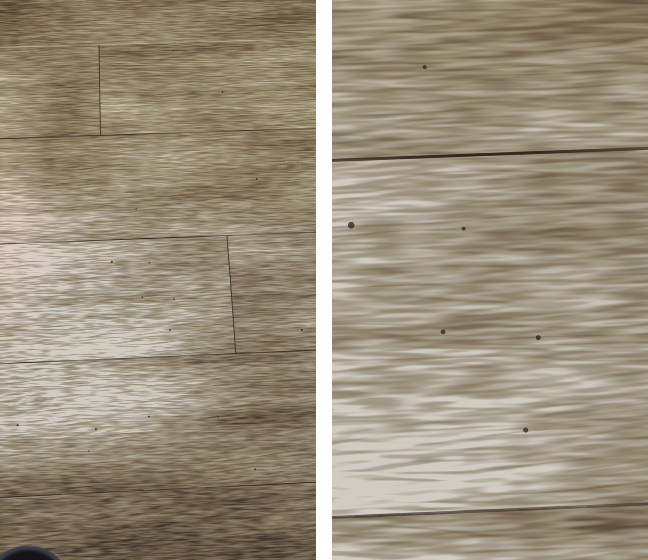
Left, the full canvas; right, a detail of the centre.
Give the GLSL for this texture, as a WebGL 2 fragment shader.

```glsl
#version 300 es
precision highp float;
// Wood-look floor planks seen at a slight angle, with a soft glare on the left.
// Rows come from inverting a quadratic seam spacing; the grain is stretched
// gradient noise bent around knots, and a colour ramp turns tone into wood.
uniform vec2 u_resolution;
out vec4 outColor;

// Seam height from the top: START + STEP * k + GROWTH * k^2, less a tilt in x
const float SEAM_START = 0.0846, SEAM_STEP = 0.1504, SEAM_GROWTH = 0.01263;
const float TILT = 0.0156, TILT_GROWTH = 0.0029;
const float SEAM_HALF = 0.0009, JOINT_START = 0.313, JOINT_SHIFT = 0.2025;
const float BASE_TONE = 2.62, GLARE_TONE = 1.95, GRAIN = 0.95;
const vec3 SEAM_DARK = vec3(0.20, 0.16, 0.12), SEAM_PALE = vec3(0.74, 0.69, 0.57);
const vec3 SPECK = vec3(0.16, 0.13, 0.11), WARM = vec3(1.0, 0.98, 0.92);
const vec3 PINK = vec3(0.05, 0.01, 0.02);
const vec3 SHADE = vec3(0.08, 0.08, 0.10), SHADE_RIM = vec3(0.22, 0.24, 0.29);
const vec3 WOOD[6] = vec3[6](
    vec3(0.25, 0.20, 0.17), vec3(0.38, 0.33, 0.26), vec3(0.49, 0.43, 0.35),
    vec3(0.58, 0.54, 0.45), vec3(0.67, 0.64, 0.58), vec3(0.82, 0.80, 0.76));
// Knots: x, row position, half width, half height
const vec4 KNOTS[5] = vec4[5](
    vec4(0.64, 1.26, 0.13, 0.10), vec4(0.925, 1.37, 0.03, 0.06),
    vec4(0.52, 2.65, 0.26, 0.08), vec4(0.11, 3.30, 0.07, 0.07),
    vec4(0.90, 4.25, 0.17, 0.10));

float hash(vec2 p) {
    vec3 q = fract(p.xyx * vec3(0.1031, 0.1030, 0.0973));
    q += dot(q, q.yzx + 33.33);
    return fract((q.x + q.y) * q.z);
}

float corner(vec2 cell, vec2 offset) {
    float angle = 6.2832 * hash(cell);
    return dot(vec2(cos(angle), sin(angle)), offset);
}

float gradientNoise(vec2 p) {
    vec2 i = floor(p), f = p - i, e = vec2(0.0, 1.0);
    vec2 s = f * f * f * (f * (f * 6.0 - 15.0) + 10.0);
    return mix(mix(corner(i, f), corner(i + e.yx, f - e.yx), s.x),
               mix(corner(i + e, f - e), corner(i + 1.0, f - 1.0), s.x), s.y);
}

float blob(vec2 p, vec2 centre, vec2 radius) {
    vec2 d = (p - centre) / radius;
    return exp(-dot(d, d));
}

float line(float dist, float halfWidth, float pixel) {
    return 1.0 - smoothstep(halfWidth - 0.6 * pixel, halfWidth + 0.6 * pixel, dist);
}

// Noise pushed towards flat light and dark, for crisp streaks from -1 to 1
float streaks(vec2 p) {
    return 2.0 * smoothstep(-0.32, 0.32, gradientNoise(p)) - 1.0;
}

// Thin dark threads along the zero crossings of noise
float wires(vec2 p) {
    return smoothstep(0.0, 0.2, abs(gradientNoise(p))) - 0.6;
}

vec3 woodRamp(float tone) {
    vec3 c = WOOD[0];
    for (int i = 1; i < 6; i++) c = mix(c, WOOD[i], clamp(tone - float(i - 1), 0.0, 1.0));
    return c;
}

void main() {
    vec2 uv = gl_FragCoord.xy / u_resolution;
    uv.y = 1.0 - uv.y;
    float aspect = u_resolution.x / u_resolution.y, pixel = 1.0 / u_resolution.y;
    vec2 p = vec2(uv.x * aspect, uv.y);

    // Plank row, and the end joint on every second row
    float b = SEAM_STEP - TILT_GROWTH * uv.x;
    float c = SEAM_START - TILT * uv.x - uv.y;
    float rowHeight = sqrt(b * b - 4.0 * SEAM_GROWTH * c);
    float k = (rowHeight - b) / (2.0 * SEAM_GROWTH);
    float row = floor(k), hasJoint = 1.0 - mod(row, 2.0);
    float joint = JOINT_START + JOINT_SHIFT * row + (0.005 + 0.0115 * row) * (k - row);
    float board = row * 2.0 + hasJoint * step(joint, uv.x);

    // Knots push the grain apart and draw closed rings; small ones have dark cores
    float shift = 23.0 * hash(vec2(board + 40.0, 7.0));
    float bent = k + 0.04 * gradientNoise(vec2(uv.x * 3.0 + shift, k * 3.0));
    vec2 at = vec2(uv.x + 0.03 * gradientNoise(vec2(uv.x * 8.0, k * 20.0)), bent);
    float core = 0.0, loops = 0.0;
    for (int i = 0; i < 5; i++) {
        vec4 knot = KNOTS[i];
        float near = blob(at, knot.xy, knot.zw);
        near *= 1.0 - step(0.5, abs(row - floor(knot.y)));
        bent -= 0.5 * (at.y - knot.y) * near;
        loops += smoothstep(0.05, 0.5, near) * sin(22.0 * near);
        core += near * near * (0.25 + 1.3 * smoothstep(0.08, 0.02, knot.z));
    }

    // Grain: broad rings, long pores, fine threads and slow clouds
    float rings = gradientNoise(vec2(uv.x * 1.8 + shift, bent * 18.0 + shift));
    float pores = streaks(vec2(uv.x * 11.0 + shift, bent * 50.0));
    float threads = streaks(vec2(uv.x * 22.0 + shift, k * 80.0 + 9.0));
    float veins = wires(vec2(uv.x * 6.0 + shift, bent * 34.0 + 4.0));
    float clouds = gradientNoise(vec2(uv.x * 2.6 + shift, k * 2.2 + 5.0));
    float bands = gradientNoise(vec2(uv.x * 1.1 + shift, bent * 6.0 + 2.0));
    float glare = blob(uv, vec2(0.21, 0.63), vec2(0.44, 0.2));
    float grain = 0.9 * rings + 0.45 * pores + 0.5 * threads + 0.75 * veins + 0.25 * loops;
    float tone = BASE_TONE + GRAIN * (0.9 + 0.3 * glare) * grain + 1.2 * clouds + 1.0 * bands;

    // Light: glare, dim strip, darker foot and right side
    tone += GLARE_TONE * glare - core;
    tone += 0.4 * blob(uv, vec2(0.55, 0.28), vec2(0.9, 0.18));
    tone += 0.7 * blob(uv, vec2(0.0, 0.40), vec2(0.18, 0.15));
    tone -= 0.9 * blob(uv, vec2(0.19, 0.22), vec2(0.08, 0.13));
    tone -= 1.0 * blob(uv, vec2(0.92, 0.73), vec2(0.32, 0.09));
    tone -= 0.6 * smoothstep(0.1, 0.0, uv.y) + 1.5 * smoothstep(0.76, 0.96, uv.y);
    tone += 0.4 * (hash(vec2(board + 20.0, 3.0)) - 0.5);
    vec3 color = woodRamp(tone);
    color *= mix(WARM, vec3(1.0), smoothstep(0.2, 0.5, uv.y));
    color += PINK * blob(uv, vec2(0.0, 0.42), vec2(0.16, 0.14));

    // Seams: the first is pale, the others dark and unevenly worn
    float nearest = floor(k + 0.5);
    float wear = clamp(0.7 + 0.8 * gradientNoise(vec2(uv.x * 6.0, nearest * 3.7)), 0.0, 1.0);
    vec3 seamColor = abs(nearest) < 0.5 ? SEAM_PALE : SEAM_DARK;
    color = mix(color, seamColor, wear * line(abs(k - nearest) * rowHeight, SEAM_HALF, pixel));
    float jointLine = line(abs(uv.x - joint) * aspect, SEAM_HALF, pixel);
    color = mix(color, SEAM_DARK, 0.8 * hasJoint * jointLine);

    // Scattered specks of dirt
    vec2 cell = floor(p * 14.0);
    float pick = hash(cell + 61.0);
    vec2 spot = 0.2 + 0.6 * vec2(hash(cell + 11.0), hash(cell + 31.0));
    float speck = line(length(p - (cell + spot) / 14.0), 0.001 + 0.008 * pick, pixel);
    color = mix(color, SPECK, 0.75 * speck * step(pick, 0.14));

    // Dark rounded shape at the lower left edge
    float edge = (length((p - vec2(0.05, 1.03)) / vec2(0.068, 0.055)) - 1.0) * 0.055;
    vec3 shade = mix(SHADE, SHADE_RIM, smoothstep(-0.012, -0.003, edge));
    color = mix(color, shade, 1.0 - smoothstep(-0.002, 0.002, edge));
    outColor = vec4(color, 1.0);
}
```
